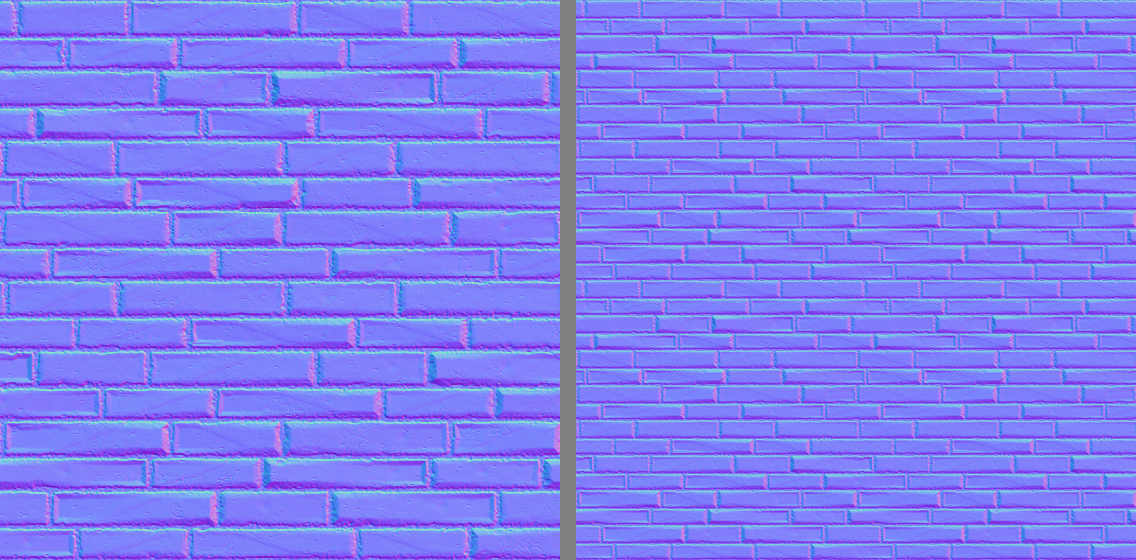
Left, the tile; right, the same tile 2 across and 2 down.
Reproduce this texture map procedurally as a WebGL 2 fragment shader.

```glsl
#version 300 es
precision highp float;
// Tangent-space normal map of a worn brick wall: 16 courses of alternating short
// and long bricks. A wrapping height field (rounded boxes, chips, cracks, grain)
// is differentiated and its normal is encoded as colour.

#define ROWS 16.0          // courses up the canvas
#define PAIRS 2.0          // short + long brick pairs per course
#define SHORT_PART 0.4     // share of a pair taken by the short brick
#define HALF_JOINT 0.0050  // half the mortar width
#define BEVEL_HEIGHT 0.0034
#define SHOULDER_HEIGHT 0.0011
#define ROW_UNEVEN 0.032   // alternation of course heights
#define EDGE_WEAR 0.0030   // wobble of the brick outlines
#define CHIP_DEPTH 0.0015
#define MORTAR_GRAIN 0.0013
#define BRICK_GRAIN 0.0002
#define SAMPLE_STEP 0.0006 // spacing of the height samples

uniform vec2 u_resolution;
out vec4 fragColor;
const float TAU = 6.2831853;

// Start of the first short brick in each course, top to bottom, in pairs
const float courseShift[16] = float[16](
  0.062, 0.237, 0.565, 0.727, 0.013, 0.073, 0.609, 0.779,
  0.021, 0.271, 0.128, 0.367, 0.609, 0.536, 0.779, 0.276);

float hash(vec2 p) {
  vec3 q = fract(vec3(p.xyx) * 0.1031);
  q += dot(q, q.yzx + 33.33);
  return fract((q.x + q.y) * q.z);
}

// Value noise that wraps after a whole number of cells
float noise(vec2 p, vec2 cells) {
  p *= cells;
  vec2 i = floor(p), f = fract(p);
  f = f * f * (3.0 - 2.0 * f);
  vec2 a = mod(i, cells), b = mod(i + 1.0, cells);
  return mix(mix(hash(a), hash(vec2(b.x, a.y)), f.x),
             mix(hash(vec2(a.x, b.y)), hash(b), f.x), f.y);
}

// Sparse cellular dents: 1 at the centre of a dent, 0 outside
float dents(vec2 p, vec2 cells, float density) {
  p *= cells;
  float dent = 0.0;
  for (int y = -1; y <= 1; y++)
  for (int x = -1; x <= 1; x++) {
    vec2 cell = floor(p) + vec2(x, y), id = mod(cell, cells);
    vec2 centre = cell + vec2(hash(id + 17.3), hash(id + 71.9));
    float radius = mix(0.2, 0.6, hash(id + 5.1));
    float bowl = 1.0 - smoothstep(0.1, 1.0, length(p - centre) / radius);
    dent = max(dent, bowl * step(hash(id + 40.7), density));
  }
  return dent;
}

// Distance to the outline of a rounded box, positive inside
float boxInside(vec2 q, vec2 halfSize, float radius) {
  vec2 e = abs(q) - halfSize + radius;
  return radius - length(max(e, 0.0)) - min(max(e.x, e.y), 0.0);
}

float height(vec2 p) {
  // Course and brick layout
  float down = 0.9987 - p.y;
  float v = down * ROWS + ROW_UNEVEN * cos(TAU * down * ROWS * 0.5);
  float row = mod(floor(v), ROWS);
  float u = p.x * PAIRS - courseShift[int(row)];
  float along = fract(u), isLong = step(SHORT_PART, along);
  float width = mix(SHORT_PART, 1.0 - SHORT_PART, isLong);
  vec2 q = vec2((along - isLong * SHORT_PART - 0.5 * width) / PAIRS, (0.5 - fract(v)) / ROWS);
  vec2 halfSize = 0.5 * vec2(width / PAIRS, 1.0 / ROWS) - HALF_JOINT;
  vec2 id = vec2(mod(floor(u), PAIRS) * 2.0 + isLong, row) + 3.0;
  float kind = hash(id), lean = hash(id + 31.0), place = hash(id + 57.0);

  // Worn outline: crisp upper edge, softer lower edge, shallower end joints
  float fine = noise(p, vec2(256.0)) - 0.5;
  float wear = noise(p + 0.37, vec2(28.0, 40.0));
  float inside = boxInside(q, halfSize, 0.004);
  float bite = smoothstep(0.74, 0.95, noise(p, vec2(44.0, 64.0)));
  float worn = inside + EDGE_WEAR * (0.5 * (noise(p, vec2(120.0)) - 0.5)
             + 0.3 * fine + 0.3 * (wear - 0.5) - bite);
  float foot = mix(0.0046, 0.0024, smoothstep(-0.01, 0.01, q.y)) + 0.001 * (wear - 0.5);
  float bevel = smoothstep(-foot, 0.0023, worn);
  float endJoint = 1.0 - smoothstep(-0.008, 0.003, abs(q.y) - halfSize.y);
  float h = BEVEL_HEIGHT * mix(0.3 * endJoint, 1.0, bevel);
  h += SHOULDER_HEIGHT * smoothstep(-0.003, 0.008, worn);
  float face = smoothstep(0.0, 0.012, worn);

  // Chips along the rim and small pits on the face
  float rim = smoothstep(-0.003, 0.001, inside) * (1.0 - smoothstep(0.001, 0.007, inside));
  h -= CHIP_DEPTH * rim * dents(p + 0.003 * fine, vec2(80.0, 110.0), 0.25);
  h -= 0.0006 * face * dents(p + 0.11 + 0.002 * fine, vec2(90.0, 190.0), 0.04);

  // Broken hairlines and roughness in patches
  float patches = smoothstep(0.68, 0.88, noise(p + 0.23, vec2(22.0, 32.0)));
  float vein = noise(p, vec2(90.0, 70.0)) + 0.5 * noise(p + 0.4, vec2(180.0)) - 0.75;
  float crack = 1.0 - smoothstep(0.0, 0.12, abs(vein));
  h -= face * patches * (0.0004 * crack + 0.0004 * fine);

  // Tilt, diagonal crease or shallow dimple of each brick
  float relief = dot(q, vec2(kind - 0.5, lean - 0.65)) * 0.09;
  float side = max(dot(q, vec2(lean < 0.5 ? -0.34 : 0.34, 0.94)) + 0.016 * (place - 0.5), 0.0);
  relief += step(0.5, kind) * 0.16 * side * exp(-side / 0.009);
  vec2 dimple = q - halfSize * vec2(place - 0.3, 0.1);
  relief -= step(kind, 0.35) * 0.0009 * exp(-dot(dimple, dimple) / 0.00006);
  h += face * relief;

  // Grain: rough mortar, fine brick face
  float swell = noise(p + 0.5, vec2(60.0, 80.0)) - 0.5;
  return h + fine * mix(MORTAR_GRAIN, BRICK_GRAIN, smoothstep(-0.003, 0.004, worn)) + swell * 0.0004;
}

void main() {
  vec2 p = gl_FragCoord.xy / u_resolution, e = vec2(SAMPLE_STEP, 0.0);
  vec2 slope = vec2(height(p + e.xy) - height(p - e.xy),
                    height(p + e.yx) - height(p - e.yx)) / (2.0 * SAMPLE_STEP);
  vec3 normal = normalize(vec3(-slope, 1.0));
  fragColor = vec4(normal * 0.5 + vec3(0.5, 0.495, 0.485), 1.0);
}
```
